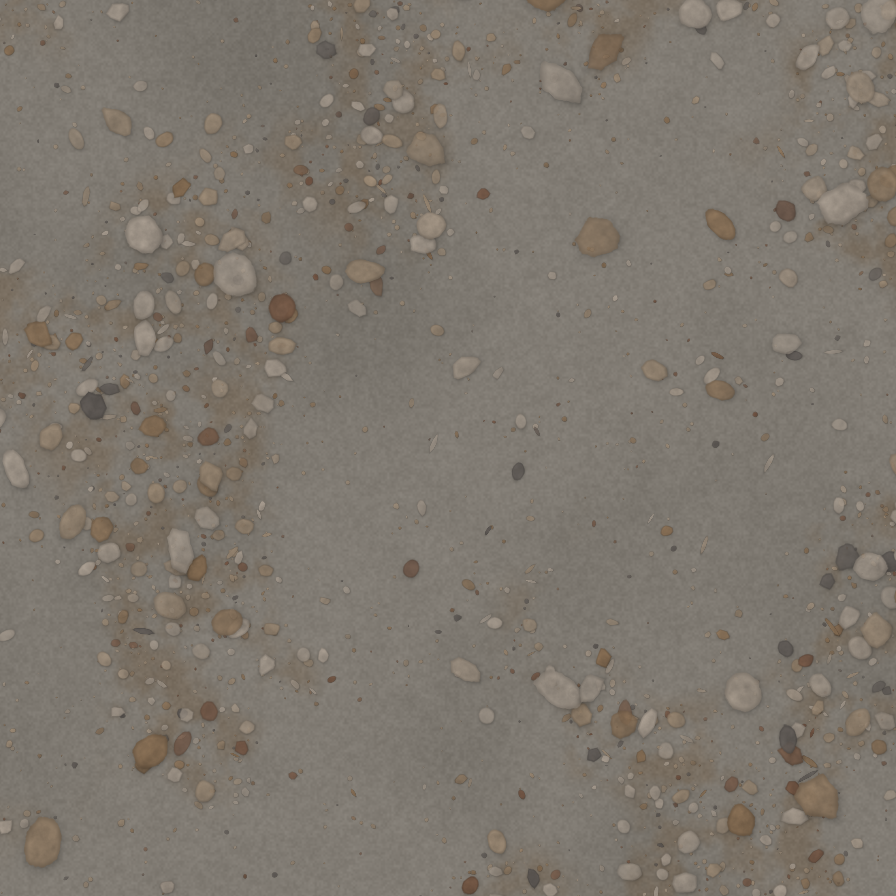
A Shadertoy shader for this texture:

```glsl
const float TAU = 6.2831853;
const vec3 SAND_LIGHT = vec3(0.505, 0.484, 0.453);
const vec3 SAND_DARK = vec3(0.465, 0.446, 0.416);
const vec3 DIRT = vec3(0.455, 0.395, 0.325);
const vec3 PALE = vec3(0.595, 0.555, 0.510);
const vec3 TAN = vec3(0.555, 0.490, 0.415);
const vec3 BROWN = vec3(0.490, 0.400, 0.305);
const vec3 RUST = vec3(0.420, 0.310, 0.245);
const vec3 SLATE = vec3(0.350, 0.330, 0.315);
const vec2 LIGHT = vec2(-0.6, 0.8);

vec3 hash3(vec2 p) {
    vec3 q = fract(p.xyx * vec3(0.1031, 0.1030, 0.0973));
    q += dot(q, q.yxz + 33.33);
    return fract((q.xxy + q.yzz) * q.zyx);
}

float noise(vec2 p) {
    vec2 i = floor(p), f = fract(p);
    f = f * f * (3.0 - 2.0 * f);
    float low = mix(hash3(i).x, hash3(i + vec2(1, 0)).x, f.x);
    float high = mix(hash3(i + vec2(0, 1)).x, hash3(i + vec2(1, 1)).x, f.x);
    return mix(low, high, f.y);
}

float fbm(vec2 p) {
    float sum = 0.0, gain = 0.5;
    for (int i = 0; i < 4; i++) {
        sum += gain * noise(p);
        p = mat2(1.6, 1.2, -1.2, 1.6) * p + 17.3;
        gain *= 0.5;
    }
    return sum / 0.9375;
}

// Patches where stones gather
float clusterMask(vec2 p) {
    float n = 0.65 * noise(p * 5.0 + 41.0) + 0.35 * noise(p * 12.0 + 7.0);
    return smoothstep(0.51, 0.70, n);
}

// Worn polygon: facets blended with an oval, in units of the stone radius
float stoneShape(vec2 p, float angle, float stretch, float roundness, float seed) {
    float c = cos(angle), s = sin(angle);
    p = mat2(c, s, -s, c) * p;
    p.y *= stretch;
    float facets = -1.0;
    for (int k = 0; k < 7; k++) {
        vec3 h = hash3(vec2(float(k) + 3.0, seed));
        float a = (float(k) + 0.7 * h.x) * TAU / 7.0;
        facets = max(facets, dot(p, vec2(cos(a), sin(a))) - mix(0.66, 1.0, h.y));
    }
    return mix(facets, length(p) - 0.9, roundness);
}

vec3 stoneColor(float pick) {
    vec3 color = mix(PALE, TAN, smoothstep(0.35, 0.62, pick));
    color = mix(color, BROWN, smoothstep(0.68, 0.80, pick));
    color = mix(color, RUST, smoothstep(0.86, 0.90, pick));
    return mix(color, SLATE, smoothstep(0.93, 0.95, pick));
}

// One jittered grid of stones; density holds the sparse and the clustered chance
vec3 addStones(vec3 ground, vec2 uv, float cells, vec2 radii, vec2 density,
               float stretch, float toneBias, float pixel) {
    vec3 color = ground;
    vec2 home = floor(uv * cells);
    float mottle = fbm(uv * 55.0) - 0.5;
    float rough = fbm(uv * 150.0) - 0.5;
    for (int y = -1; y <= 1; y++)
    for (int x = -1; x <= 1; x++) {
        vec2 cell = home + vec2(x, y);
        vec3 place = hash3(cell + cells * 3.7);
        vec3 form = hash3(cell + cells * 5.3 + 19.0);
        vec3 look = hash3(cell + cells * 7.9 + 53.0);
        vec2 center = (cell + 0.5 + 0.8 * (place.xy - 0.5)) / cells;
        if (place.z > mix(density.x, density.y, clusterMask(center))) continue;

        float radius = mix(radii.x, radii.y, form.x * form.x);
        vec2 p = (uv - center) / radius;
        if (length(p) > 1.6) continue;
        float d = stoneShape(p, form.y * TAU, stretch * mix(1.0, 1.7, form.z * form.z),
                             look.y, look.z * 91.0) + 0.16 * rough;

        // Contact shadow
        float side = 0.6 - 0.4 * dot(p, LIGHT);
        color *= 1.0 - 0.24 * clamp(side, 0.0, 1.0) * exp(-max(d, 0.0) / 0.13);

        // Dusty, softly lit surface
        vec3 stone = stoneColor(mix(toneBias, 1.0, look.x));
        stone *= 1.0 + 0.22 * mottle + 0.20 * rough + 0.05 * dot(p, LIGHT);
        stone *= mix(0.86, 1.0, smoothstep(0.0, 0.22, -d));
        stone = mix(stone, ground, 0.35 * fract(look.y * 7.0 + look.z));
        color = mix(color, stone, clamp(0.5 - d * radius / (1.5 * pixel), 0.0, 1.0));
    }
    return color;
}

vec3 sandColor(vec2 uv) {
    float drift = fbm(uv * 3.0 + 5.0);
    vec3 sand = mix(SAND_DARK, SAND_LIGHT, smoothstep(0.22, 0.58, drift));
    float dirt = clusterMask(uv) * smoothstep(0.35, 0.75, fbm(uv * 28.0 + 9.0));
    sand = mix(sand, DIRT, 0.6 * dirt);
    float grain = 0.035 * (noise(uv * 420.0) - 0.5) + 0.03 * (noise(uv * 210.0) - 0.5);
    return sand + grain + 0.025 * (fbm(uv * 40.0) - 0.5);
}

void mainImage(out vec4 fragColor, in vec2 fragCoord) {
    vec2 uv = fragCoord / iResolution.y;
    float pixel = 1.0 / iResolution.y;
    vec3 color = sandColor(uv);

    // Grit, chips, splinters, pebbles, then large stones
    color = addStones(color, uv, 120.0, vec2(0.0010, 0.0032), vec2(0.05, 0.22), 1.0, 0.45, pixel);
    color = addStones(color, uv, 56.0, vec2(0.0035, 0.0085), vec2(0.04, 0.38), 1.1, 0.15, pixel);
    color = addStones(color, uv, 36.0, vec2(0.0060, 0.0130), vec2(0.02, 0.12), 3.0, 0.10, pixel);
    color = addStones(color, uv, 28.0, vec2(0.0090, 0.0170), vec2(0.05, 0.55), 1.1, 0.0, pixel);
    color = addStones(color, uv, 14.0, vec2(0.0180, 0.0350), vec2(0.05, 0.62), 1.1, 0.0, pixel);
    fragColor = vec4(color, 1.0);
}
```
